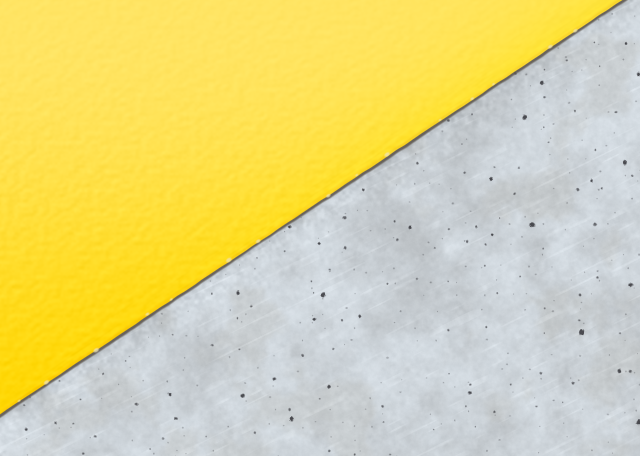
Write a WebGL 1 fragment shader that draws this texture.

```glsl
precision highp float;
// Yellow grained panel laid diagonally over pale, pitted concrete.
uniform vec2 u_resolution;

const vec2 EDGE_START = vec2(0.0, 0.0916);
const float EDGE_SLOPE = 0.6657;

float hash(vec2 p) {
  vec3 q = fract(vec3(p.xyx) * 0.1031);
  q += dot(q, q.yzx + 33.33);
  return fract((q.x + q.y) * q.z);
}

float noise(vec2 p) {
  vec2 cell = floor(p);
  vec2 f = fract(p);
  f = f * f * (3.0 - 2.0 * f);
  float low = mix(hash(cell), hash(cell + vec2(1.0, 0.0)), f.x);
  float high = mix(hash(cell + vec2(0.0, 1.0)), hash(cell + 1.0), f.x);
  return mix(low, high, f.y);
}

float fbm(vec2 p) {
  float sum = 0.0;
  float amp = 0.5;
  for (int i = 0; i < 5; i++) {
    sum += amp * noise(p);
    p = mat2(1.6, 1.2, -1.2, 1.6) * p + 17.3;
    amp *= 0.5;
  }
  return sum / 0.97;
}

// Scattered round-ish holes, at most one per cell.
float pits(vec2 p, float size, float chance, vec2 radii, float px, float seed) {
  vec2 q = p / size;
  vec2 id = floor(q) + seed;
  vec2 center = 0.15 + 0.7 * vec2(hash(id + 3.1), hash(id + 7.7));
  vec2 offset = (fract(q) - center) * size;
  offset.x *= 0.8 + 0.5 * hash(id + 5.3);
  float wobble = 0.7 + 0.6 * noise(p * 350.0);
  float radius = mix(radii.x, radii.y, pow(hash(id + 11.9), 2.0)) * wobble;
  float present = step(hash(id + 19.4), chance);
  return present * (1.0 - smoothstep(radius - px, radius + px, length(offset)));
}

vec3 concrete(vec2 p, float depth, float px) {
  float clouds = fbm(p * 4.5 + 2.0);
  float mottling = fbm(p * 17.0 + 9.0);
  float grain = fbm(p * 95.0);
  float tone = 0.62 + 1.1 * (clouds - 0.5) + 0.9 * (mottling - 0.5);
  vec3 color = mix(vec3(0.735, 0.755, 0.77), vec3(0.83, 0.86, 0.885),
                   smoothstep(0.1, 1.0, tone));
  // Warm stains and faint pale scuffs
  float stain = smoothstep(0.54, 0.72, fbm(p * 9.0 + 31.0));
  color = mix(color, vec3(0.75, 0.76, 0.755), 0.45 * stain);
  color += 0.07 * (grain - 0.5);
  float scuff = noise(vec2(p.x * 12.0 + p.y * 9.0, (p.y - p.x * 0.5) * 120.0));
  color += 0.035 * smoothstep(0.72, 1.0, scuff);
  // Rough strip beside the panel
  color += 0.12 * (noise(p * 130.0) - 0.5) * exp(-depth / 0.05);
  // Large and small air holes
  float holes = pits(p, 0.11, 0.42, vec2(0.0028, 0.0062), px, 4.0);
  holes = max(holes, 0.8 * pits(p + 0.03, 0.057, 0.42, vec2(0.0012, 0.0032), px, 23.0));
  holes = max(holes, 0.45 * pits(p + 0.01, 0.031, 0.3, vec2(0.0007, 0.0018), px, 57.0));
  return mix(color, vec3(0.2, 0.2, 0.22), 0.85 * holes);
}

vec3 panel(vec2 p, float along, float dist) {
  float fade = smoothstep(0.0, 0.95, p.y + 0.05 * (fbm(p * 3.0) - 0.5));
  float blue = mix(0.01, 0.39, fade);
  blue -= 0.2 * fade * exp(-dist / 0.1);
  vec3 color = vec3(1.0, mix(0.842, 0.895, fade), blue);
  // Leathery relief, softer toward the top
  float relief = noise(p * vec2(75.0, 95.0)) - noise(p * vec2(75.0, 95.0) + vec2(-0.35, 0.45));
  float fine = noise(p * 170.0) - 0.5;
  float strength = mix(1.0, 0.45, smoothstep(0.5, 1.0, p.y));
  color += strength * (0.045 * relief + 0.015 * fine) * vec3(0.4, 0.8, 1.6);
  // Streaks and rolled lip parallel to the border
  float streak = noise(vec2(along * 14.0, dist * 260.0)) - 0.5;
  color += 0.03 * streak * exp(-dist / 0.04);
  color -= vec3(0.02, 0.055, 0.02) * (1.0 - smoothstep(0.001, 0.011, dist));
  return color;
}

// Small pale chips along the border.
float chips(float along, float dist, float px) {
  float id = floor(along / 0.07);
  float x = (fract(along / 0.07) - 0.2 - 0.6 * hash(vec2(id, 2.0))) * 0.07;
  float radius = mix(0.0015, 0.0042, hash(vec2(id, 8.0)));
  float shape = length(vec2(x * 0.65, dist - 0.004 * hash(vec2(id, 5.0))));
  float present = step(hash(vec2(id, 13.0)), 0.4);
  return present * (1.0 - smoothstep(radius - px, radius + px, shape));
}

void main() {
  float px = 1.0 / u_resolution.y;
  vec2 p = gl_FragCoord.xy * px;
  vec2 tangent = normalize(vec2(1.0, EDGE_SLOPE));
  vec2 fromStart = p - EDGE_START;
  float along = dot(fromStart, tangent);
  float dist = dot(fromStart, vec2(-tangent.y, tangent.x));
  dist += 0.0012 * (noise(vec2(along * 45.0, 3.0)) - 0.5);

  // Contact shadow in the gap below the panel
  float depth = max(-dist, 0.0);
  vec3 color = concrete(p, depth, px);
  float gap = 0.0035 + 0.0025 * noise(vec2(along * 9.0, 6.0));
  float shadow = 1.0 - smoothstep(gap - px, gap + 1.5 * px, depth);
  color *= 1.0 - 0.16 * exp(-depth / 0.009);
  color = mix(color, vec3(0.36, 0.33, 0.3), 0.85 * shadow);

  float cover = smoothstep(-0.7 * px, 0.7 * px, dist);
  color = mix(color, panel(p, along, max(dist, 0.0)), cover);
  color = mix(color, vec3(0.94, 0.9, 0.72), 0.75 * chips(along, dist, px));
  gl_FragColor = vec4(clamp(color, 0.0, 1.0), 1.0);
}
```
